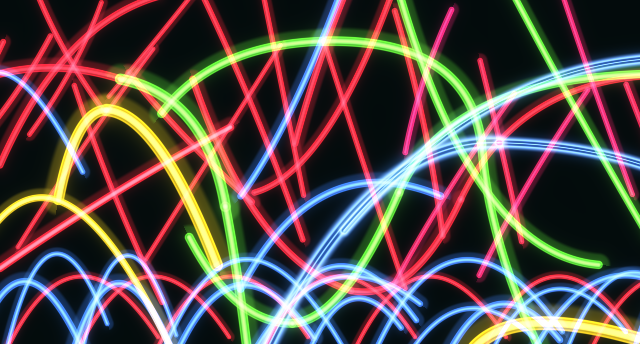
A Shadertoy shader for this background:

```glsl
// Long-exposure neon light trails: looping green, red, blue and yellow ribbons on black.

// Paints: colour, then brightness of the pale core.
const vec4 GREEN = vec4(.32, .80, .16, .65);
const vec4 RED = vec4(.88, .10, .17, .25);
const vec4 PINK = vec4(.86, .10, .42, .25);
const vec4 BLUE = vec4(.20, .42, .88, .55);
const vec4 YELLOW = vec4(.85, .72, .08, .9);
const vec3 NIGHT = vec3(.012, .045, .048);

float hash(float n) {
    n = fract(n * .1031);
    n *= n + 33.33;
    n *= n + n;
    return fract(n);
}

float pick(float lo, float hi, float seed) { return mix(lo, hi, hash(seed)); }

void screen(inout vec3 col, vec3 light) {
    col = 1. - (1. - col) * (1. - min(light, 1.));
}

// Signed distance to a quadratic curve, positive on the left of its travel.
float curveDistance(vec2 p, vec2 a, vec2 b, vec2 c) {
    vec2 u = 2. * (b - a), v = a - 2. * b + c, q, k;
    float t = 0., nearest = 1e5;
    for (int i = 0; i <= 8; i++) {
        float s = float(i) / 8.;
        q = p - a - s * (u + s * v);
        if (dot(q, q) < nearest) { nearest = dot(q, q); t = s; }
    }
    for (int i = 0; i < 3; i++) {
        q = p - a - t * (u + t * v);
        k = u + 2. * t * v;
        t = clamp(t + dot(q, k) / max(dot(k, k), 1e-5), 0., 1.);
    }
    q = p - a - t * (u + t * v);
    k = u + 2. * t * v;
    return length(q) * (k.x * q.y < k.y * q.x ? -1. : 1.);
}

// Glowing ribbon: striped body, pale core, halo and a dim veil on its left.
void trail(inout vec3 col, vec2 p, vec2 a, vec2 b, vec2 c, vec4 paint, float w) {
    vec2 lo = min(a, min(b, c)) - 7. * w, hi = max(a, max(b, c)) + 7. * w;
    if (any(lessThan(p, lo)) || any(greaterThan(p, hi))) return;
    float d = curveDistance(p, a, b, c), r = abs(d), px = .8 / iResolution.y;
    float body = 1. - smoothstep(w - px, w + px, r);
    float core = 1. - smoothstep(.25 * w, .55 * w + px, r);
    float stripes = .76 + .24 * cos(7. * d / w);
    float veil = smoothstep(0., w, d) * (1. - smoothstep(2.2 * w, 3.2 * w, d));
    vec3 light = paint.rgb * (body * stripes + .34 * exp(-r / (1.4 * w)) + .25 * veil);
    screen(col, light + paint.a * core * (.45 + .55 * paint.rgb));
}

// Wide brush of fine pale strands inside a deep blue haze.
void brush(inout vec3 col, vec2 p, vec2 a, vec2 b, vec2 c, float w) {
    float d = curveDistance(p, a, b, c) / w;
    float fade = 1. - smoothstep(.55, 1.1, abs(d));
    float strands = pow(.5 + .5 * cos(10. * d + 2. * sin(4. * d)), 2.);
    screen(col, BLUE.rgb * (.45 * fade + .3 * exp(-.6 * d * d)) + vec3(.5, .62, .66) * strands * fade);
}

void blueTrails(inout vec3 col, vec2 p) {
    brush(col, p, vec2(.76, -.05), vec2(1.06, .6), vec2(1.45, .585), .03);
    brush(col, p, vec2(1.45, .585), vec2(1.7, .58), vec2(1.9, .51), .022);
    brush(col, p, vec2(1, .33), vec2(1.4, .8), vec2(1.9, .83), .022);
    trail(col, p, vec2(.7, .43), vec2(.84, .62), vec2(.99, 1.02), BLUE, .01);
    trail(col, p, vec2(.7, .16), vec2(.92, .58), vec2(1.28, .43), BLUE, .011);
    trail(col, p, vec2(-.02, .79), vec2(.09, .8), vec2(.24, .5), BLUE, .008);
    // Crowded low hoops along the floor.
    for (float n = 0.; n < 16.; n++) {
        float x = -.15 + .125 * (n + hash(n + 3.)), span = pick(.28, .6, n + 41.);
        vec2 top = vec2(x + .42 * span, pick(.22, .58, n + 87.));
        vec2 end = vec2(x + span, pick(-.05, .14, n + 19.));
        trail(col, p, vec2(x, -.06), top, end, BLUE, pick(.006, .011, n + 7.));
    }
}

void redTrails(inout vec3 col, vec2 p) {
    trail(col, p, vec2(.56, .77), vec2(.74, .24), vec2(1.02, .155), RED, .01);
    trail(col, p, vec2(1.02, .155), vec2(1.2, .12), vec2(1.34, .42), RED, .01);
    trail(col, p, vec2(1.34, .42), vec2(1.5, .76), vec2(1.9, .78), RED, .009);
    trail(col, p, vec2(-.02, .78), vec2(.16, .83), vec2(.35, .77), RED, .011);
    trail(col, p, vec2(0, .52), vec2(.18, .93), vec2(.46, 1.01), RED, .01);
    trail(col, p, vec2(.74, .44), vec2(.95, .5), vec2(1.14, 1.02), RED, .009);
    trail(col, p, vec2(0, .22), vec2(.33, .45), vec2(.67, .63), vec4(RED.rgb, .9), .011);
    // Steep crossing streaks, denser on the left, and thin hoops near the floor.
    for (float n = 0.; n < 20.; n++) {
        float x = 1.9 * pow((n + hash(n + 11.)) / 20., 1.25);
        float lean = pick(.12, .4, n + 29.) * (mod(n, 2.) * 2. - 1.);
        vec2 a = vec2(x, pick(.72, 1.12, n + 53.));
        vec2 c = a + vec2(lean, -pick(.35, .75, n + 71.));
        vec2 b = .5 * (a + c) + vec2(pick(-.04, .04, n + 5.), 0);
        vec4 paint = mix(RED, PINK, step(1.2, x) * hash(n + 97.));
        trail(col, p, a, b, c, paint, pick(.006, .01, n + 13.));
        if (mod(n, 3.) < 1.)
            trail(col, p, vec2(x, -.04), vec2(x + .2, .4), vec2(x + .45, .02), RED, .006);
    }
}

void greenTrails(inout vec3 col, vec2 p) {
    trail(col, p, vec2(.35, .77), vec2(.6, .72), vec2(.655, .4), GREEN, .016);
    trail(col, p, vec2(.655, .4), vec2(.69, .22), vec2(.72, -.03), GREEN, .014);
    trail(col, p, vec2(.55, .31), vec2(.68, .06), vec2(.85, .06), GREEN, .013);
    trail(col, p, vec2(.85, .06), vec2(1, .07), vec2(1.16, .44), GREEN, .013);
    trail(col, p, vec2(1.16, .44), vec2(1.3, .77), vec2(1.88, .785), GREEN, .012);
    trail(col, p, vec2(.47, .67), vec2(.62, .87), vec2(.94, .88), GREEN, .013);
    trail(col, p, vec2(.94, .88), vec2(1.36, .89), vec2(1.4, .58), GREEN, .014);
    trail(col, p, vec2(1.4, .58), vec2(1.42, .3), vec2(1.57, -.02), GREEN, .013);
    trail(col, p, vec2(1.16, 1.02), vec2(1.38, .26), vec2(1.74, .23), GREEN, .012);
    trail(col, p, vec2(1.49, 1.02), vec2(1.68, .66), vec2(1.88, .32), GREEN, .01);
}

void mainImage(out vec4 fragColor, in vec2 fragCoord) {
    vec2 p = fragCoord / iResolution.y;
    vec3 col = NIGHT;
    blueTrails(col, p);
    redTrails(col, p);
    greenTrails(col, p);
    // Yellow humps.
    trail(col, p, vec2(.17, .42), vec2(.22, .68), vec2(.31, .68), YELLOW, .016);
    trail(col, p, vec2(.31, .68), vec2(.46, .67), vec2(.63, .23), YELLOW, .018);
    trail(col, p, vec2(-.02, .34), vec2(.2, .62), vec2(.5, -.02), YELLOW, .01);
    trail(col, p, vec2(1.38, -.01), vec2(1.5, .12), vec2(1.87, .01), YELLOW, .02);
    fragColor = vec4(col, 1);
}
```
